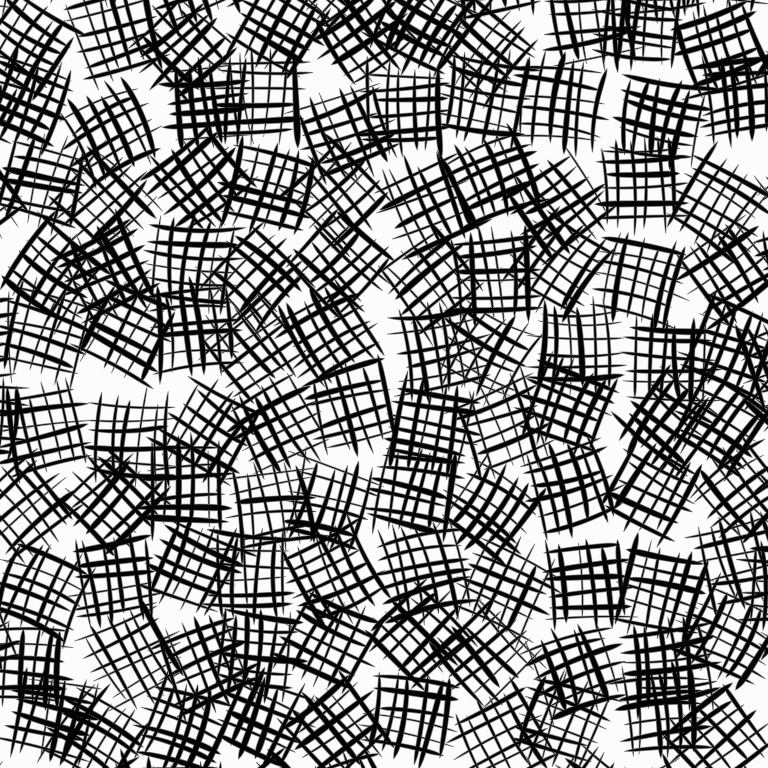
Reproduce this pattern procedurally as a WebGL 2 fragment shader.

```glsl
#version 300 es
precision highp float;

uniform vec2 u_resolution;
out vec4 outColor;

vec4 hash4(vec2 p) {
    vec4 k = vec4(dot(p, vec2(127.1, 311.7)), dot(p, vec2(269.5, 183.3)),
                  dot(p, vec2(419.2, 371.9)), dot(p, vec2(73.7, 157.3)));
    return fract(sin(k) * 43758.5453);
}

// Signed distance to one bowed pen stroke along x with pointed ends
float stroke(vec2 p, vec2 seed, float bow) {
    vec4 shape = hash4(seed);
    vec4 drift = hash4(seed + 31.7);
    float halfLength = mix(0.048, 0.066, shape.x);
    float x = p.x + (drift.x - 0.5) * 0.014;
    float t = clamp(x / halfLength, -1.0, 1.0);
    float y = p.y + (drift.y - 0.5) * 0.009
            + t * (drift.z - 0.5) * 0.010
            + t * t * (bow + (drift.w - 0.5) * 0.005);
    float halfWidth = mix(0.0009, 0.0039, shape.y);
    halfWidth *= (1.0 - pow(abs(t), 6.0)) * (1.0 + (shape.z - 0.5) * 0.8 * t);
    return length(vec2(max(abs(x) - halfLength, 0.0), y)) - halfWidth;
}

// Two crossing rows of six strokes
float hatchPatch(vec2 p, vec2 cell) {
    float bow = (hash4(cell + 5.3).x - 0.5) * 0.008;
    float d = 1.0;
    for (int i = 0; i < 6; i++) {
        float offset = (float(i) - 2.5) * 0.018;
        vec2 seed = cell + float(i) * vec2(13.1, 7.7);
        d = min(d, stroke(p - vec2(0.0, offset), seed, bow));
        d = min(d, stroke(p.yx - vec2(0.0, offset), seed + 91.3, -bow));
    }
    return d;
}

void main() {
    vec2 uv = gl_FragCoord.xy / min(u_resolution.x, u_resolution.y);
    vec2 home = floor(uv * 10.0);
    float d = 1.0;

    // Overlapping patches, each turned to its own angle
    for (int j = -1; j <= 1; j++) {
        for (int i = -1; i <= 1; i++) {
            vec2 cell = home + vec2(i, j);
            vec4 rnd = hash4(cell + 2.1);
            vec2 p = uv - (cell + 0.5 + (rnd.xy - 0.5) * 0.5) * 0.1;
            if (length(p) > 0.1) continue;
            float angle = rnd.z * 3.14159;
            float c = cos(angle), s = sin(angle);
            d = min(d, hatchPatch(mat2(c, -s, s, c) * p, cell));
        }
    }

    // Soft ink edge on white paper
    float blur = max(0.0014, 0.7 / min(u_resolution.x, u_resolution.y));
    float ink = 1.0 - smoothstep(-blur, blur, d);
    outColor = vec4(vec3(mix(0.99, 0.01, ink)), 1.0);
}
```
